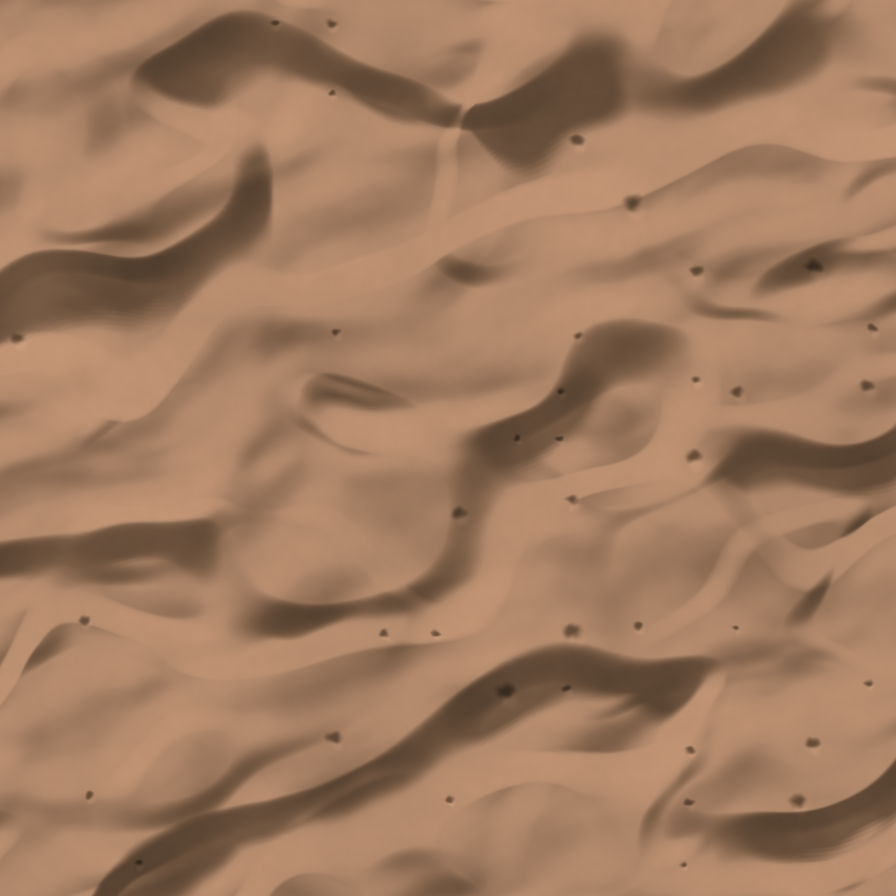
Write a WebGL 2 fragment shader that draws this texture.

```glsl
#version 300 es
precision highp float;

uniform vec2 u_resolution;
out vec4 fragColor;

float hash(vec2 cell) {
    return fract(sin(dot(cell, vec2(127.1, 311.7))) * 43758.5);
}

float cornerSlope(vec2 cell, vec2 offset) {
    float angle = 6.2832 * hash(cell);
    return dot(vec2(cos(angle), sin(angle)), offset);
}

float gradientNoise(vec2 p) {
    vec2 cell = floor(p), f = p - cell;
    vec2 fade = f * f * f * (f * (f * 6.0 - 15.0) + 10.0);
    float low = mix(cornerSlope(cell, f),
                    cornerSlope(cell + vec2(1, 0), f - vec2(1, 0)), fade.x);
    float high = mix(cornerSlope(cell + vec2(0, 1), f - vec2(0, 1)),
                     cornerSlope(cell + vec2(1, 1), f - vec2(1, 1)), fade.x);
    return 1.4 * mix(low, high, fade.y);
}

// Trodden sand: hollows, broken scarps and soft swells along a tilted axis
float sandHeight(vec2 p) {
    vec2 q = mat2(0.94, -0.34, 0.34, 0.94) * p + vec2(3.7, 8.2);
    q += 0.03 * vec2(gradientNoise(q * 6.0), gradientNoise(q * 6.0 + 17.3));
    float hollow = gradientNoise(q * vec2(3.8, 6.2));
    float scarp = gradientNoise(q * vec2(4.6, 8.0) + 31.6);
    float worn = gradientNoise(q * 4.5 + 71.2);
    float swell = gradientNoise(q * vec2(6.5, 11.0) + 52.1);
    float ripple = gradientNoise(q * vec2(17.0, 25.0) + 9.4);
    return 0.04 * smoothstep(-0.38, -0.03, hollow)
         + 0.011 * smoothstep(-0.1, 0.14, scarp) * smoothstep(-0.15, 0.3, worn)
         + 0.016 * swell + 0.0022 * ripple;
}

// Soft cast shadow: 0 in the open, 1 behind a rim
float castShadow(vec2 p, float ground, vec2 sunward, float sunSlope) {
    float cover = 0.0;
    for (int i = 1; i <= 22; i++) {
        float reach = 0.003 * float(i) + 0.0001 * float(i * i);
        float excess = sandHeight(p + sunward * reach) - ground - reach * sunSlope;
        cover = max(cover, excess / (0.007 + 0.16 * reach));
    }
    return smoothstep(0.0, 1.0, cover);
}

// Scattered small pits: x is the dark core, y the lit lower lip
vec2 pits(vec2 p) {
    vec2 cell = floor(p * 15.0);
    vec2 centre = 0.3 + 0.4 * vec2(hash(cell + 4.3), hash(cell + 7.9));
    vec2 d = fract(p * 15.0) - centre;
    d += 0.04 * vec2(gradientNoise(p * 90.0), gradientNoise(p * 90.0 + 5.0));
    float radius = mix(0.06, 0.17, pow(hash(cell + 2.6), 2.0));
    float clustered = smoothstep(-0.2, 0.5, gradientNoise(cell * 0.31 + 3.0));
    float present = step(0.97 - 0.25 * clustered, hash(cell + 11.2));
    float core = 1.0 - smoothstep(0.2, 1.3, length(d * vec2(0.85, 1.1)) / radius);
    float lip = 1.0 - smoothstep(0.3, 1.3, length(d + radius * vec2(-0.5, 1.1)) / radius);
    return present * vec2(core, lip * (1.0 - core));
}

void main() {
    vec2 p = gl_FragCoord.xy / u_resolution.y;
    vec2 sunward = vec2(-0.45, 0.89);
    float sunSlope = 0.52;

    // Direct light
    float ground = sandHeight(p);
    vec2 tilt = vec2(sandHeight(p + vec2(0.003, 0)),
                     sandHeight(p + vec2(0, 0.003))) - ground;
    tilt /= 0.003;
    float facing = (1.0 - dot(tilt, sunward) / sunSlope) / sqrt(1.0 + dot(tilt, tilt));
    float sun = smoothstep(-0.9, 1.9, facing);
    float strength = 0.88 + 0.3 * gradientNoise(p * 5.0 + 61.0);
    sun *= 1.0 - clamp(strength, 0.65, 1.0) * castShadow(p, ground, sunward, sunSlope);

    // Sky light, bounce from neighbouring slopes and uneven tone
    float sky = 0.52 + 0.1 * gradientNoise(p * 8.0 + 20.0)
              + 0.05 * clamp(dot(tilt, vec2(0.7, -0.5)), -1.0, 1.0);
    float light = mix(sky, 1.0, sun);
    light *= 1.0 + 0.09 * gradientNoise(p * 4.0 + 40.0)
           + 0.04 * gradientNoise(p * vec2(14.0, 19.0) + 13.0);
    light = min(light, 0.9 + 0.5 * (light - 0.9));
    light += 0.008 * gradientNoise(p * 60.0) + 0.004 * gradientNoise(p * 130.0);

    vec2 pit = pits(p);
    light = light * (1.0 - 0.42 * pit.x) + 0.05 * pit.y;

    vec3 shade = mix(vec3(0.76, 0.575, 0.425), vec3(0.775, 0.595, 0.467),
                     smoothstep(0.45, 0.9, light));
    fragColor = vec4(shade * light, 1.0);
}
```
